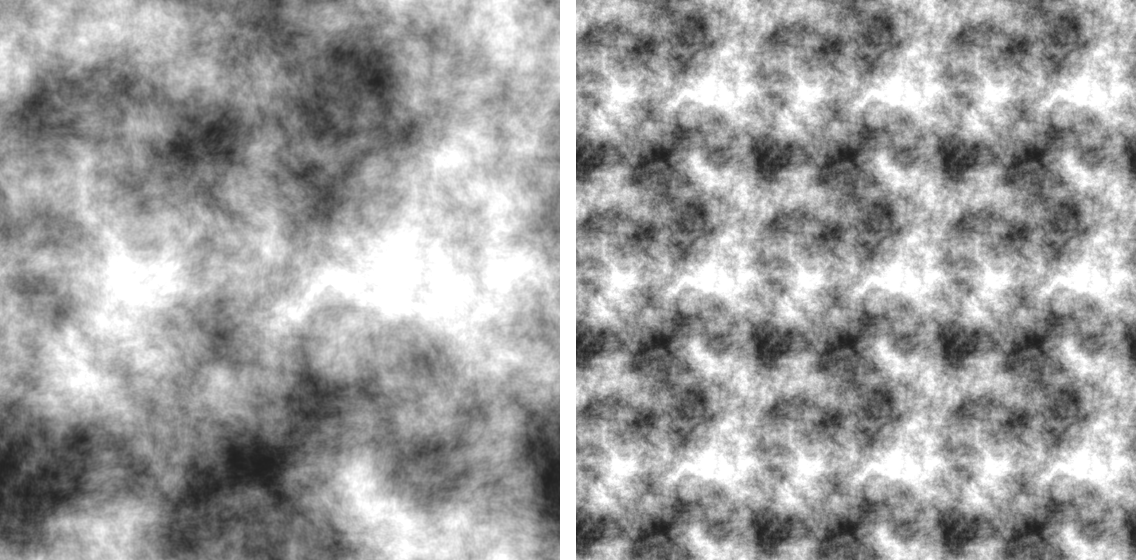
Left: one tile. Right: repeated 3 by 3.
Write a WebGL 1 fragment shader that draws this texture.

```glsl
precision highp float;
uniform vec2 u_resolution;

#define BASE_CELLS 3.0
#define OCTAVES 7
#define GAIN 0.685
#define WARP_CELLS 6.0
#define WARP_AMOUNT 0.024
#define MEAN_GREY 0.62
#define CONTRAST 0.65
#define DARKEST 0.12
#define TOE_SHARPNESS 16.0
#define SEED 3.0

// Random unit gradient for a lattice cell, wrapped to the period
vec2 cellGradient(vec2 cell, float period, float seed) {
  cell = mod(cell, period);
  float h = fract(sin(dot(cell, vec2(127.1, 311.7)) + seed * 74.7) * 43758.5453);
  float angle = 6.2831853 * h;
  return vec2(cos(angle), sin(angle));
}

// Gradient noise that repeats every period cells
float tiledNoise(vec2 p, float period, float seed) {
  vec2 cell = floor(p);
  vec2 f = p - cell;
  vec2 blend = f * f * f * (f * (f * 6.0 - 15.0) + 10.0);
  vec2 right = vec2(1.0, 0.0);
  vec2 up = vec2(0.0, 1.0);
  float a = dot(cellGradient(cell, period, seed), f);
  float b = dot(cellGradient(cell + right, period, seed), f - right);
  float c = dot(cellGradient(cell + up, period, seed), f - up);
  float d = dot(cellGradient(cell + 1.0, period, seed), f - 1.0);
  return mix(mix(a, b, blend.x), mix(c, d, blend.x), blend.y);
}

// Octaves are shifted so that their lattices do not line up
float cloudNoise(vec2 uv) {
  float sum = 0.0;
  float amplitude = 1.0;
  float cells = BASE_CELLS;
  for (int i = 0; i < OCTAVES; i++) {
    float octave = float(i);
    vec2 shift = vec2(0.37, 0.61) * octave;
    sum += amplitude * tiledNoise(uv * cells + shift, cells, SEED + octave);
    amplitude *= GAIN;
    cells *= 2.0;
  }
  return sum;
}

void main() {
  vec2 uv = gl_FragCoord.xy / u_resolution;

  // Gentle warp for billowing edges
  vec2 warp = vec2(tiledNoise(uv * WARP_CELLS, WARP_CELLS, SEED + 11.0),
                   tiledNoise(uv * WARP_CELLS, WARP_CELLS, SEED + 12.0));
  float cloud = cloudNoise(uv + WARP_AMOUNT * warp);

  // Grey tone with a soft floor, clipped to white in the brightest patches
  float grey = MEAN_GREY + CONTRAST * cloud;
  grey = DARKEST + log(1.0 + exp((grey - DARKEST) * TOE_SHARPNESS)) / TOE_SHARPNESS;
  gl_FragColor = vec4(vec3(min(grey, 1.0)), 1.0);
}
```
